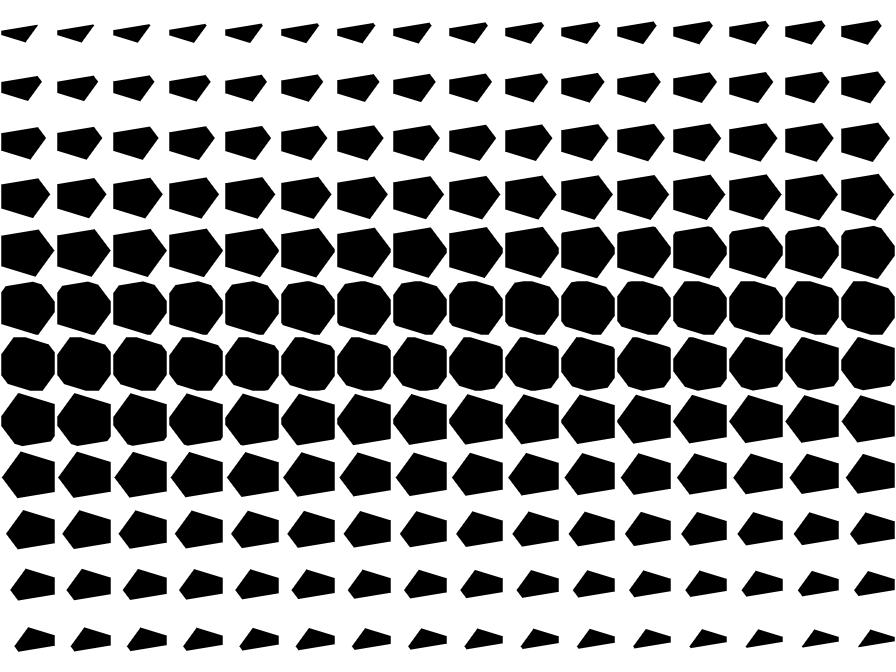
This pattern is drawn by a Shadertoy shader. Its source:

```glsl
// Sixteen by twelve black slices through a tilted convex solid, on white.
// Each cell cuts the solid a little deeper, reading left to right from the top.
// The solid is four pairs of opposite faces, trimmed by a square in each cell.

const float COLUMNS = 16.0;
const float ROWS = 12.0;
const float HALF_BOX = 0.955;      // trimming square, cell half-width = 1
const vec3 PAPER = vec3(1.0);
const vec3 INK = vec3(0.0);

// Per face: direction in degrees, distance at mid depth, growth with depth
const int FACE_COUNT = 4;
const vec3 FACES[FACE_COUNT] = vec3[FACE_COUNT](
    vec3(  99.4, 1.060, 1.000),
    vec3(  37.0, 1.008, 0.675),
    vec3( -36.0, 0.980, 0.750),
    vec3(-107.0, 0.888, 0.370)
);

// Signed distance bound to the slice at depth -1..1
float sliceDistance(vec2 p, float depth) {
    float d = max(abs(p.x), abs(p.y)) - HALF_BOX;
    for (int i = 0; i < FACE_COUNT; i++) {
        float angle = radians(FACES[i].x);
        float along = dot(p, vec2(cos(angle), sin(angle)));
        float growth = FACES[i].z * depth;
        // A face and its opposite, which recedes as the first one grows
        d = max(d, along - FACES[i].y - growth);
        d = max(d, -along - FACES[i].y + growth);
    }
    return d;
}

void mainImage(out vec4 fragColor, in vec2 fragCoord) {
    // Cell grid, with rows counted from the top
    vec2 grid = fragCoord / iResolution.xy * vec2(COLUMNS, ROWS);
    vec2 cell = floor(grid);
    vec2 p = 2.0 * fract(grid) - 1.0;

    // Depth advances steadily through all cells
    float index = (ROWS - 1.0 - cell.y) * COLUMNS + cell.x;
    float depth = 2.0 * index / (COLUMNS * ROWS - 1.0) - 1.0;

    // Fill with an edge one pixel wide
    float pixel = 2.0 * ROWS / iResolution.y;
    float coverage = clamp(0.5 - sliceDistance(p, depth) / pixel, 0.0, 1.0);
    fragColor = vec4(mix(PAPER, INK, coverage), 1.0);
}
```
